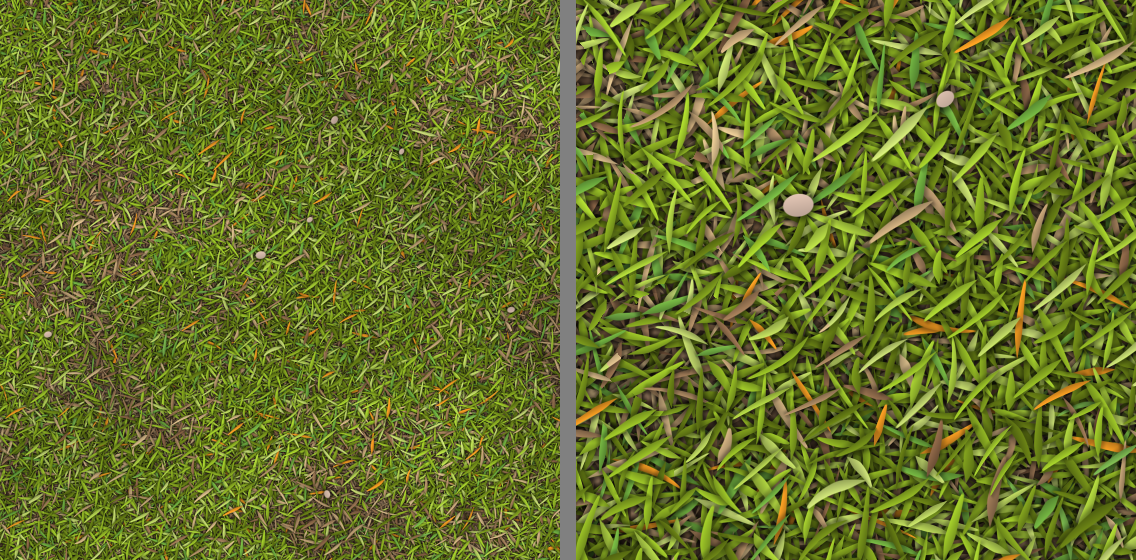
Left, the full canvas; right, a detail of the centre.
A Shadertoy shader for this texture:

```glsl
const int LAYERS = 34;
const float GOLDEN_ANGLE = 2.39996;
const vec2 CELL = vec2(0.052, 0.018);

const vec3 SOIL_DARK = vec3(0.27, 0.20, 0.14);
const vec3 SOIL_LIGHT = vec3(0.58, 0.47, 0.37);
const vec3 GREEN_DEEP = vec3(0.36, 0.44, 0.07);
const vec3 GREEN_BRIGHT = vec3(0.58, 0.73, 0.15);
const vec3 GREEN_PALE = vec3(0.71, 0.78, 0.42);
const vec3 GREEN_COOL = vec3(0.37, 0.62, 0.25);
const vec3 STRAW_DARK = vec3(0.50, 0.36, 0.25);
const vec3 STRAW_LIGHT = vec3(0.78, 0.68, 0.50);
const vec3 ORANGE = vec3(0.86, 0.55, 0.12);
const vec3 PEBBLE = vec3(0.78, 0.68, 0.62);

// Integer hash: three random values in 0..1 per cell
vec3 hash3(vec3 cell) {
    uvec3 v = uvec3(ivec3(cell)) * 1664525u + 1013904223u;
    for (int i = 0; i < 2; i++) {
        v.x += v.y * v.z;
        v.y += v.z * v.x;
        v.z += v.x * v.y;
        v ^= v >> 16u;
    }
    return vec3(v >> 8u) * exp2(-24.0);
}

// Three independent channels of smooth noise
vec3 smoothNoise(vec2 p, float seed) {
    vec2 c = floor(p), f = fract(p);
    f = f * f * (3.0 - 2.0 * f);
    vec3 low = mix(hash3(vec3(c, seed)), hash3(vec3(c + vec2(1, 0), seed)), f.x);
    vec3 high = mix(hash3(vec3(c + vec2(0, 1), seed)), hash3(vec3(c + 1.0, seed)), f.x);
    return mix(low, high, f.y);
}

vec2 rotate(vec2 p, float angle) {
    float c = cos(angle), s = sin(angle);
    return vec2(c * p.x + s * p.y, c * p.y - s * p.x);
}

vec3 bladeColor(vec3 rnd, float strawShare) {
    if (rnd.x < strawShare) return mix(STRAW_DARK, STRAW_LIGHT, rnd.y);
    vec3 green = mix(GREEN_DEEP, GREEN_BRIGHT, smoothstep(0.0, 0.75, rnd.y));
    green = mix(green, GREEN_PALE, smoothstep(0.7, 1.0, rnd.y));
    green = mix(green, GREEN_COOL, 0.8 * step(0.92, rnd.z));
    return rnd.z < 0.018 ? ORANGE : green;
}

// One scatter of blades: each lies inside its own long, staggered cell
vec3 addBlades(vec3 color, vec2 uv, float layer, float height, float bare, float pixel) {
    vec2 p = rotate(uv, layer * GOLDEN_ANGLE) / CELL + layer * vec2(3.71, 5.37);
    float row = floor(p.y);
    p.x += fract(row * row * 0.381 + row * 0.173);
    vec3 form = hash3(vec3(floor(p), layer));
    vec3 detail = fract(form * 61.0);
    if (detail.x < 0.1 + 0.7 * bare * height) return color;

    // Curved centre line and tapering width
    vec2 q = (fract(p) - 0.5) * CELL;
    float halfLength = mix(0.011, 0.025, form.x);
    float along = (q.x - (2.0 * form.y - 1.0) * (0.5 * CELL.x - halfLength)) / halfLength;
    if (abs(along) > 1.0) return color;
    float tilt = 0.006 * (form.z - 0.5) * along;
    float bend = 0.005 * (detail.y - 0.5) * (along * along - 0.4);
    float across = q.y - tilt - bend;
    float width = mix(0.0014, 0.0027, detail.z) * mix(0.75, 1.0, height);
    float taper = sqrt(1.0 - along) * smoothstep(-1.1, -0.2, along);
    float dist = abs(across) - width * taper;
    if (dist > 0.004) return color;

    // Contact shadow, then the lit blade
    vec3 rnd = hash3(vec3(floor(p), layer + 200.0));
    float strawShare = mix(0.75, 0.10, smoothstep(0.0, 0.6, height)) + 0.35 * bare;
    float light = mix(0.78, 1.10, height) * (0.94 + 0.12 * along);
    light *= 1.0 + 0.14 * clamp(across / width, -1.0, 1.0);
    float ends = smoothstep(1.0, 0.88, abs(along));
    color *= 1.0 - 0.26 * ends * smoothstep(0.004, 0.0, dist);
    float cover = ends * smoothstep(0.75 * pixel, -0.75 * pixel, dist);
    return mix(color, bladeColor(rnd, strawShare) * light, cover);
}

// A few small pale stones
vec3 addPebbles(vec3 color, vec2 uv, float pixel) {
    vec2 g = uv * 6.0, cell = floor(g);
    vec3 rnd = hash3(vec3(cell, 600));
    vec2 q = rotate(g - cell - mix(vec2(0.2), vec2(0.8), rnd.xy), rnd.z * 40.0);
    float dist = length(q * vec2(1.0, 1.35)) - mix(0.03, 0.055, rnd.x);
    float present = step(rnd.z, 0.17);
    color *= 1.0 - 0.4 * present * smoothstep(0.04, 0.0, dist);
    vec3 stone = PEBBLE * (1.0 + 2.5 * q.y);
    return mix(color, stone, present * smoothstep(pixel * 6.0, -pixel * 6.0, dist));
}

void mainImage(out vec4 fragColor, in vec2 fragCoord) {
    float pixel = 1.0 / iResolution.y;
    vec2 uv = fragCoord * pixel;

    // Broad noise drives worn patches, brightness drift and blade sway
    vec3 broad = smoothNoise(uv * 5.0, 501.0);
    vec3 local = smoothNoise(uv * 13.0, 502.0);
    float patchiness = 0.55 * broad.x + 0.45 * local.x + 0.06 * (uv.x + uv.y - 1.0);
    float bare = smoothstep(0.48, 0.80, patchiness);
    vec2 sway = 0.016 * (local.yz - 0.5);

    float grain = smoothNoise(uv * 160.0, 503.0).x;
    vec3 color = mix(SOIL_DARK, SOIL_LIGHT, smoothstep(0.2, 0.9, grain));
    for (int k = 0; k < LAYERS; k++) {
        float height = float(k) / float(LAYERS - 1);
        vec2 swayed = uv + sway * cos(float(k) * 1.7);
        color = addBlades(color, swayed, float(k), height, bare, pixel);
    }
    color = addPebbles(color, uv, pixel);
    color *= 0.92 + 0.18 * broad.y;
    fragColor = vec4(color, 1.0);
}
```
